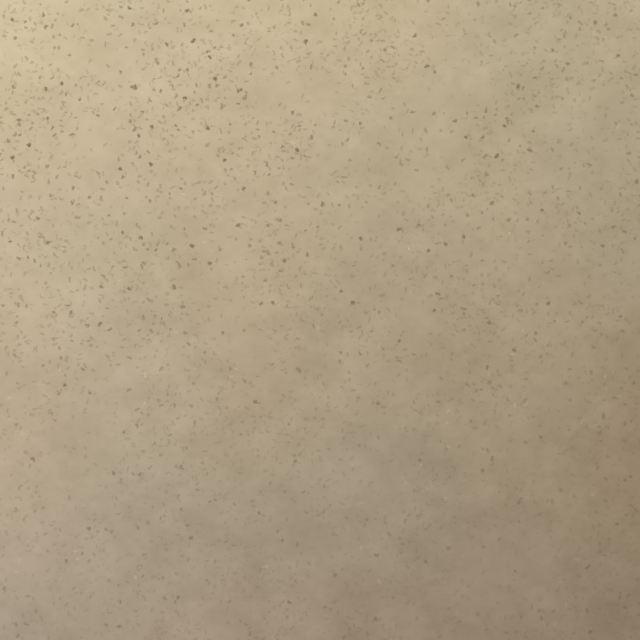
Reproduce this texture procedurally as a Shadertoy shader.

```glsl
// Beige speckled sheet under uneven light: a four-corner gradient carries
// soft cloudy mottling, and jittered grids scatter tiny blurred specks,
// mostly brown with a few cream ones, strongest toward the upper left.

vec3 hash3(vec2 cell) {
    vec3 q = fract(cell.xyx * vec3(0.1031, 0.1030, 0.0973));
    q += dot(q, q.yxz + 33.33);
    return fract((q.xxy + q.yzz) * q.zyx);
}

float valueNoise(vec2 p) {
    vec2 cell = floor(p);
    vec2 f = fract(p);
    f = f * f * (3.0 - 2.0 * f);
    float low = mix(hash3(cell).x, hash3(cell + vec2(1, 0)).x, f.x);
    float high = mix(hash3(cell + vec2(0, 1)).x, hash3(cell + vec2(1, 1)).x, f.x);
    return mix(low, high, f.y);
}

float cloudNoise(vec2 p) {
    float sum = 0.0;
    float weight = 0.5;
    for (int octave = 0; octave < 4; octave++) {
        sum += weight * valueNoise(p);
        p = mat2(0.8, 0.6, -0.6, 0.8) * p * 2.03 + 17.0;
        weight *= 0.5;
    }
    return sum;
}

// Coverage of soft, randomly turned capsules, one candidate per grid cell.
float flecks(vec2 p, float cells, float share, float halfLength, float radius, float seed) {
    vec2 grid = p * cells;
    float blur = 0.0021 * cells;
    float coverage = 0.0;
    for (int y = -1; y <= 1; y++) {
        for (int x = -1; x <= 1; x++) {
            vec2 cell = floor(grid) + vec2(x, y);
            vec3 place = hash3(cell + seed);
            vec3 form = hash3(cell + seed + 71.7);
            float clump = 0.1 + 1.8 * valueNoise(cell / cells * 20.0 + 5.0);
            if (place.z > share * clump) continue;

            // Angles favour a rising diagonal but spread widely.
            float angle = 0.7 + (form.x - 0.5) * 3.0;
            vec2 axis = vec2(cos(angle), sin(angle));
            vec2 offset = grid - cell - place.xy;
            float reach = halfLength * cells * mix(0.2, 1.2, form.y);
            float along = clamp(dot(offset, axis), -reach, reach);
            float edge = length(offset - axis * along) - radius * cells * mix(0.6, 1.2, form.z);
            float strength = mix(0.3, 1.0, form.z * form.z);
            coverage = max(coverage, strength * (1.0 - smoothstep(-blur, blur, edge)));
        }
    }
    return coverage;
}

void mainImage(out vec4 fragColor, in vec2 fragCoord) {
    vec2 uv = fragCoord / iResolution.xy;
    vec2 p = fragCoord / iResolution.y;

    // Light falls from the upper left to the lower right.
    vec3 bottomLight = mix(vec3(0.66, 0.602, 0.522), vec3(0.545, 0.485, 0.402), uv.x);
    vec3 topLight = mix(vec3(0.83, 0.767, 0.637), vec3(0.715, 0.657, 0.537), uv.x);
    vec3 color = mix(bottomLight, topLight, uv.y);

    // Broad patches, slight warm drift, mottling and surface grain.
    color += 0.04 * (cloudNoise(p * 7.0) - 0.47);
    color += vec3(0.014, 0.0, -0.01) * (valueNoise(p * 5.0 + 40.0) - 0.5);
    color += 0.06 * (cloudNoise(p * vec2(20.0, 26.0) + 9.0) - 0.47);
    color += 0.035 * (cloudNoise(p * vec2(70.0, 90.0)) - 0.47);

    // Ragged outlines for the specks.
    vec2 ragged = p + 0.003 * (vec2(valueNoise(p * 240.0), valueNoise(p * 240.0 + 55.0)) - 0.5);

    // Brown flecks lose contrast toward the right and the bottom.
    float clarity = mix(0.5, 1.0, smoothstep(0.1, 0.85, uv.y)) * mix(1.0, 0.62, uv.x);
    float brown = 0.85 * flecks(ragged, 48.0, 0.28, 0.0012, 0.0020, 3.0);
    brown = max(brown, 0.62 * flecks(ragged, 75.0, 0.34, 0.0020, 0.0013, 19.0));
    brown = max(brown, 0.4 * flecks(ragged, 110.0, 0.38, 0.0024, 0.0011, 47.0));
    color = mix(color, color * vec3(0.56, 0.53, 0.47), brown * clarity);

    // Sparse cream flecks.
    float cream = flecks(ragged, 60.0, 0.05, 0.0024, 0.0009, 83.0);
    color = mix(color, vec3(0.9, 0.83, 0.68), 0.6 * cream * clarity);

    fragColor = vec4(color, 1.0);
}
```
